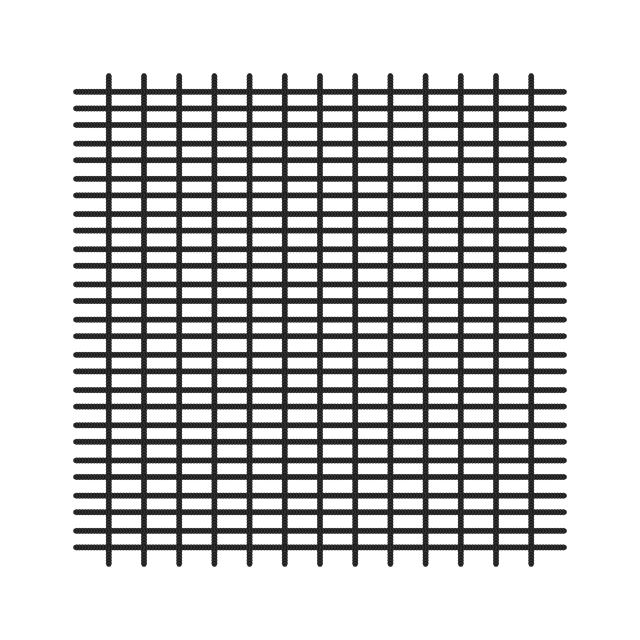
A Shadertoy shader for this pattern:

```glsl
// A lattice of braided dark cords on white: evenly spaced uprights under
// crossbars whose gaps alternate between narrow and wide. Each cord is a
// capsule with scalloped sides and a chevron weave; a blank margin tiles.

#define CELL 0.055         // spacing of uprights, and of crossbar pairs
#define SIDE_CELLS 6.0     // repeats on each side of the centre
#define HALF_WIDTH 0.0044  // half the thickness of a cord
#define REACH 0.3854       // centre to cord tip
#define ROW_A 0.0005       // height of the first crossbar family
#define ROW_B -0.0253      // height of the second crossbar family
#define TOP_ROW 0.3565     // highest crossbar, pulled in below its even step
#define STITCHES 12.0      // braid stitches per cell
#define SCALLOP 0.0003     // depth of the bumps along the sides
#define SAMPLES 3          // supersampling grid per side

const float TAU = 6.2831853;
const vec3 PAPER = vec3(1.0);
const vec3 CORD_DARK = vec3(0.09);
const vec3 CORD_LIGHT = vec3(0.21);

// Signed offset from the nearest line of a limited, evenly spaced family
float lineOffset(float pos, float start, float last) {
    float index = clamp(round((pos - start) / CELL), -SIDE_CELLS, last);
    return pos - min(start + index * CELL, TOP_ROW);
}

// Distance to a round-ended cord with scalloped sides
float cordDistance(float along, float across) {
    float past = max(abs(along) - (REACH - HALF_WIDTH), 0.0);
    float bump = SCALLOP * cos(TAU * along * STITCHES / CELL);
    return length(vec2(past, across)) - HALF_WIDTH - bump;
}

// Two mirrored rows of slanted stitches
vec3 braidColor(float along, float across) {
    float slant = 0.5 * abs(across) / HALF_WIDTH;
    float stitch = sin(TAU * (along * STITCHES / CELL + slant));
    return mix(CORD_DARK, CORD_LIGHT, smoothstep(-0.7, 0.7, stitch));
}

// Lays one cord over the colour below it
vec3 layCord(vec3 below, float along, float across, float blur) {
    float cover = smoothstep(blur, -blur, cordDistance(along, across));
    return mix(below, braidColor(along, across), cover);
}

vec3 lattice(vec2 p, float blur) {
    float column = lineOffset(p.x, 0.0, SIDE_CELLS);
    float rowA = lineOffset(p.y, ROW_A, SIDE_CELLS);
    float rowB = lineOffset(p.y, ROW_B, SIDE_CELLS + 1.0);
    float row = abs(rowA) < abs(rowB) ? rowA : rowB;

    vec3 color = layCord(PAPER, p.y, column, blur);
    return layCord(color, p.x, row, blur);
}

void mainImage(out vec4 fragColor, in vec2 fragCoord) {
    float size = min(iResolution.x, iResolution.y);
    vec3 total = vec3(0.0);

    // Average a small grid of samples so the fine braid stays smooth
    for (int j = 0; j < SAMPLES; j++) {
        for (int i = 0; i < SAMPLES; i++) {
            vec2 jitter = (vec2(i, j) + 0.5) / float(SAMPLES) - 0.5;
            vec2 p = (fragCoord + jitter - 0.5 * iResolution.xy) / size;
            total += lattice(p, 0.3 / size);
        }
    }
    fragColor = vec4(total / float(SAMPLES * SAMPLES), 1.0);
}
```
